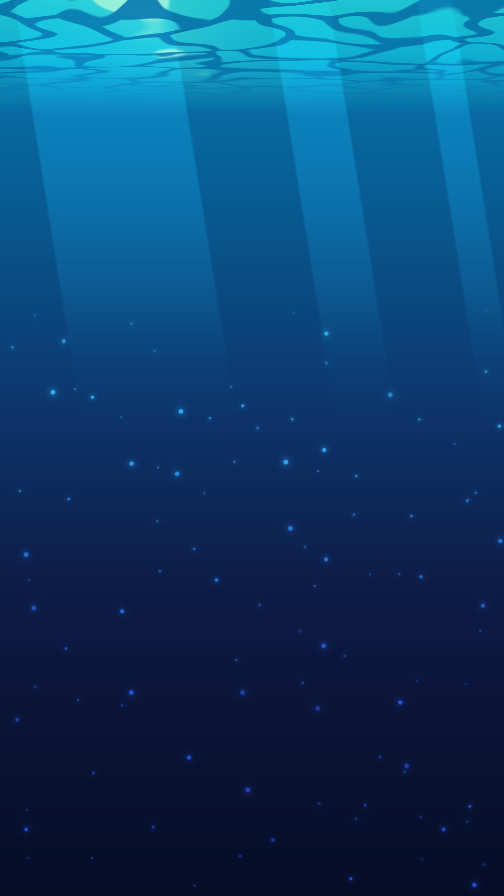
Reproduce this background procedurally as a WebGL 2 fragment shader.

```glsl
#version 300 es
precision highp float;

uniform vec2 u_resolution;
out vec4 fragColor;

const float HORIZON = 0.16;     // depth where the surface rows converge
const float ROW_SCALE = 0.57;
const float BEAM_SLOPE = 0.16;

float hash(vec2 p) {
  vec3 q = fract(vec3(p.xyx) * vec3(0.1031, 0.1030, 0.0973));
  q += dot(q, q.yzx + 33.33);
  return fract((q.x + q.y) * q.z);
}

vec2 hash2(vec2 p) {
  return vec2(hash(p), hash(p + 57.3));
}

float noise(vec2 p) {
  vec2 i = floor(p), f = fract(p);
  f = f * f * (3.0 - 2.0 * f);
  float low = mix(hash(i), hash(i + vec2(1, 0)), f.x);
  float high = mix(hash(i + vec2(0, 1)), hash(i + vec2(1, 1)), f.x);
  return mix(low, high, f.y);
}

// Linear colour stop between two depths
vec3 blend(vec3 current, vec3 next, float from, float to, float depth) {
  return mix(current, next, clamp((depth - from) / (to - from), 0.0, 1.0));
}

vec3 waterColor(float depth) {
  vec3 c = vec3(0.12, 0.77, 0.82);
  c = blend(c, vec3(0.06, 0.69, 0.82), 0.0, 0.06, depth);
  c = blend(c, vec3(0.03, 0.41, 0.63), 0.06, 0.128, depth);
  c = blend(c, vec3(0.03, 0.36, 0.58), 0.128, 0.22, depth);
  c = blend(c, vec3(0.04, 0.28, 0.50), 0.22, 0.34, depth);
  c = blend(c, vec3(0.05, 0.20, 0.41), 0.34, 0.47, depth);
  c = blend(c, vec3(0.05, 0.11, 0.28), 0.47, 0.65, depth);
  c = blend(c, vec3(0.04, 0.08, 0.21), 0.65, 0.80, depth);
  return blend(c, vec3(0.02, 0.05, 0.15), 0.80, 1.0, depth);
}

// Gap between the two nearest cell centres: zero on cell borders
float cellBorder(vec2 p) {
  vec2 id = floor(p);
  float nearest = 9.0, second = 9.0;
  for (int y = -1; y <= 1; y++) {
    for (int x = -1; x <= 1; x++) {
      vec2 cell = id + vec2(x, y);
      float d = length(cell + 0.1 + 0.8 * hash2(cell) - p);
      second = min(second, max(nearest, d));
      nearest = min(nearest, d);
    }
  }
  return second - nearest;
}

// Slanted band of light with soft edges
float beam(float x, float left, float right, float soft) {
  return smoothstep(left - soft, left + soft, x) * (1.0 - smoothstep(right - soft, right + soft, x));
}

// One glowing dot per occupied grid cell
float motes(vec2 p, float size, float density, float radius, float seed) {
  vec2 cell = floor(p / size);
  vec2 key = cell + seed;
  vec2 center = (cell + 0.12 + 0.76 * hash2(key)) * size;
  float r = radius * mix(0.6, 1.0, hash(key + 11.7));
  float d = length(p - center);
  float core = 1.0 - smoothstep(0.5 * r, 1.3 * r, d);
  float halo = 0.25 * exp(-d * d / (5.0 * r * r));
  return step(hash(key + 23.1), density) * (core + halo) * mix(0.5, 1.0, hash(key + 5.9));
}

// Rippled surface seen from below, with sunlit patches
vec3 addSurface(vec3 color, float x, float depth, float pixel) {
  float gap = max(HORIZON - depth, 0.025);
  vec2 p = vec2(x / 0.115 * (1.0 + 3.0 * depth), ROW_SCALE / gap);
  float aa = pixel * ROW_SCALE / (gap * gap);
  vec2 warp = vec2(noise(p * 1.7), noise(p * 1.7 + 31.0)) - 0.5;
  float border = cellBorder(p + 0.75 * warp);
  float width = mix(0.07, 0.20, noise(p * 1.3 + 8.0));
  float line = 1.0 - smoothstep(width - aa, width + aa, border);
  float fade = 1.0 - smoothstep(0.075, 0.125, depth);

  float sunX = 0.15 + 0.9 * depth;
  float glow = exp(-pow((x - sunX) / 0.075, 2.0) - pow(depth / 0.085, 2.0));
  float patches = glow + 0.65 * (noise(p * vec2(1.6, 1.2) + 4.0) - 0.5);
  color = mix(color, vec3(0.30, 0.84, 0.82), 0.45 * glow * fade);
  color = mix(color, vec3(0.65, 0.93, 0.82), 0.85 * fade * smoothstep(0.60, 0.70, patches));
  return mix(color, vec3(0.03, 0.45, 0.66), 0.92 * line * fade);
}

void main() {
  vec2 p = gl_FragCoord.xy / u_resolution.y;
  float pixel = 1.0 / u_resolution.y;
  float x = p.x * 0.5625 * u_resolution.y / u_resolution.x;
  float depth = 1.0 - p.y;
  vec3 color = addSurface(waterColor(depth), x, depth, pixel);

  // Light shafts
  float origin = x - BEAM_SLOPE * depth;
  float light = beam(origin, 0.016, 0.189, 0.002)
              + beam(origin, 0.300, 0.367, 0.002)
              + beam(origin, 0.465, 0.504, 0.002);
  float reach = smoothstep(0.0, 0.11, depth) * (1.0 - smoothstep(0.12, 0.48, depth));
  color += light * (0.3 + 0.7 * reach) * (1.0 - smoothstep(0.3, 0.48, depth)) * vec3(0.015, 0.10, 0.11);

  // Drifting particles
  vec2 q = vec2(x, p.y);
  float dots = motes(q, 0.085, 0.65, 0.0029, 3.0) + 0.6 * motes(q, 0.062, 0.6, 0.0018, 71.0);
  vec3 dotColor = mix(vec3(0.18, 0.68, 0.95), vec3(0.14, 0.30, 0.85), smoothstep(0.4, 0.85, depth));
  color = mix(color, dotColor, min(dots, 1.0) * smoothstep(0.33, 0.37, depth));

  fragColor = vec4(clamp(color, 0.0, 1.0), 1.0);
}
```
